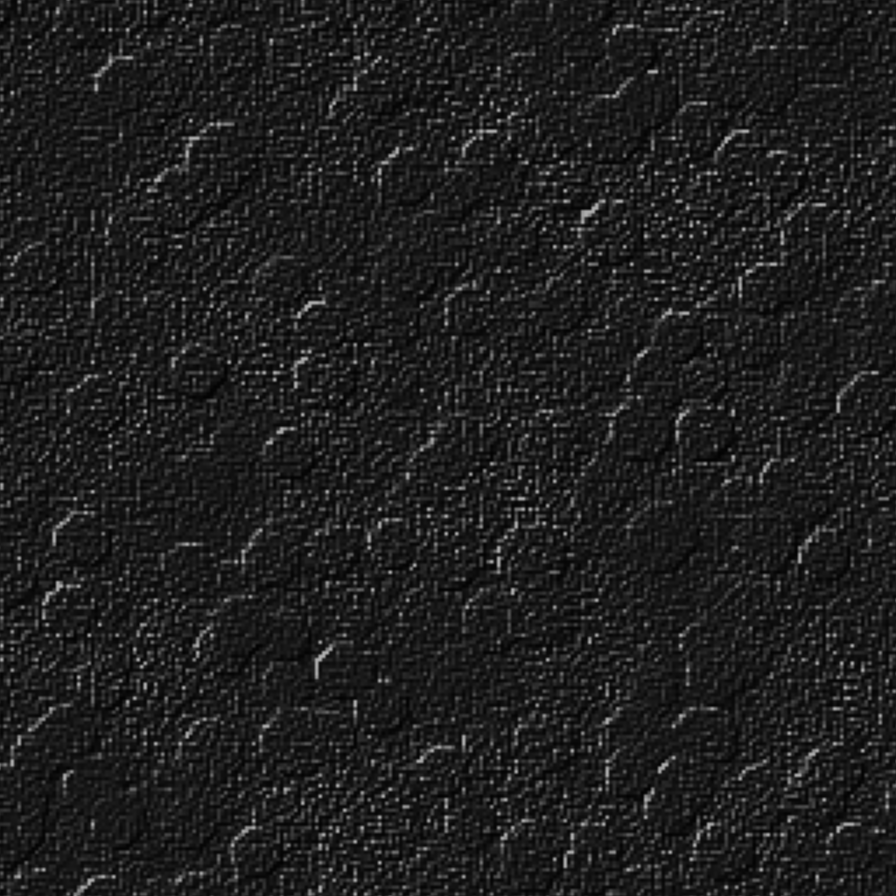
Give the GLSL for this texture, as a Shadertoy shader.

```glsl
// Dark embossed stone: overlapping octagonal plates and fine gradient-noise grain
// form a height field on a coarse grid. Its slope toward a light at the upper left
// is turned into grey by an exponential tone curve, leaving thin bright rims.

const float GRID = 256.0;              // relief cells across the canvas
const float PLATE_PITCH = 13.0;        // plate spacing, in cells
const vec2 TO_LIGHT = vec2(-1.0, 1.0); // one cell toward the light
const float TAU = 6.2831853;

vec2 hash22(vec2 p) {
    vec3 q = fract(p.xyx * vec3(0.1031, 0.1030, 0.0973));
    q += dot(q, q.yzx + 33.33);
    return fract((q.xx + q.yz) * q.zy);
}

float cornerSlope(vec2 corner, vec2 offset) {
    float angle = TAU * hash22(corner + 71.0).x;
    return dot(vec2(cos(angle), sin(angle)), offset);
}

float gradientNoise(vec2 p) {
    vec2 i = floor(p);
    vec2 f = p - i;
    vec2 u = f * f * f * (f * (f * 6.0 - 15.0) + 10.0);
    vec2 e = vec2(1.0, 0.0);
    float low = mix(cornerSlope(i, f), cornerSlope(i + e, f - e), u.x);
    float high = mix(cornerSlope(i + e.yx, f - e.yx), cornerSlope(i + 1.0, f - 1.0), u.x);
    return mix(low, high, u.y);
}

float octagonDistance(vec2 p, float radius) {
    vec2 a = abs(p);
    return max(max(a.x, a.y), 0.74 * (a.x + a.y)) - radius;
}

// Height of the tallest plate covering a cell
float plateHeight(vec2 cell, float pitch) {
    vec2 tile = floor(cell / pitch);
    float tallest = 0.0;
    for (int y = -1; y <= 1; y++) {
        for (int x = -1; x <= 1; x++) {
            vec2 id = tile + vec2(x, y);
            vec2 center = (id + hash22(id + 13.0)) * pitch;
            vec2 traits = hash22(id + 157.0);
            float radius = mix(7.0, 10.0, traits.x * traits.x);
            float inside = step(octagonDistance(cell - center, radius), 0.0);
            tallest = max(tallest, inside * traits.y * traits.y);
        }
    }
    return tallest;
}

float grainHeight(vec2 cell) {
    return gradientNoise(cell * 0.613 + 5.37);
}

// Grey of one cell, lit by its height above the neighbour nearer the light
float embossedGrey(vec2 cell) {
    float plate = plateHeight(cell, PLATE_PITCH);
    float rim = plate - plateHeight(cell + TO_LIGHT, PLATE_PITCH);
    float grain = grainHeight(cell) - grainHeight(cell + TO_LIGHT);
    float roughness = 1.0 + 0.6 * gradientNoise(cell / 43.0) - 0.2 * plate;
    vec2 weave = cos(TAU * cell / 2.4);
    float slope = 2.9 * roughness * grain + 2.4 * rim + 0.14 * (weave.x + weave.y);
    return min(0.005 + 0.083 * exp(0.85 * slope), 0.68);
}

void mainImage(out vec4 fragColor, in vec2 fragCoord) {
    vec2 p = fragCoord / iResolution.y * GRID - 0.5;
    vec2 cell = floor(p);
    vec2 blend = smoothstep(0.0, 1.0, p - cell);

    // Soften the boundaries between neighbouring cells
    float bottom = mix(embossedGrey(cell), embossedGrey(cell + vec2(1.0, 0.0)), blend.x);
    float top = mix(embossedGrey(cell + vec2(0.0, 1.0)), embossedGrey(cell + 1.0), blend.x);
    fragColor = vec4(vec3(mix(bottom, top, blend.y)), 1.0);
}
```
